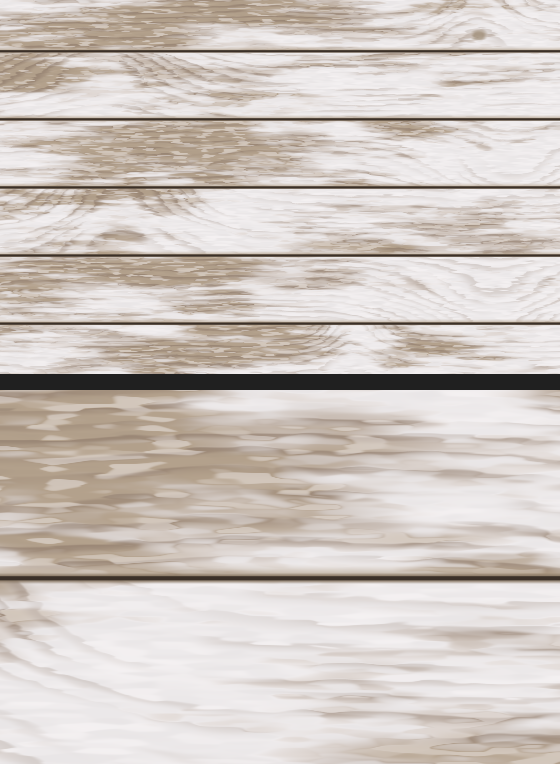
Top: the whole. Bottom: its middle third, enlarged.
This texture is drawn by a Shadertoy shader. Its source:

```glsl
// Whitewashed horizontal boards: six planks with dark joints, arched wood grain
// and paint rubbed through to bare timber. Grain is a ring phase bent by a bell
// curve per plank; wear is stretched cellular noise over one soft patch per plank.

const float PLANK_HEIGHT = 0.182;
const float FIRST_JOINT = 0.1348;

const vec3 PAINT = vec3(0.935, 0.922, 0.925);
const vec3 WOOD = vec3(0.755, 0.700, 0.655);
const vec3 TAN = vec3(0.670, 0.590, 0.490);
const vec3 GRAIN = vec3(0.560, 0.480, 0.420);
const vec3 JOINT = vec3(0.230, 0.190, 0.155);
const vec3 EDGE = vec3(0.520, 0.450, 0.370);

// Per plank, bottom to top. Arch: centre x, half width, rise in rings, heart wear.
const vec4 ARCH[6] = vec4[6](
    vec4(0.94, 0.09, 2.0, -0.2), vec4(1.32, 0.25, -6.0, -0.5),
    vec4(0.32, 0.23, 6.0, 0.25), vec4(1.36, 0.24, -5.0, -0.5),
    vec4(0.26, 0.24, 4.5, -0.1), vec4(1.28, 0.13, 4.0, -0.1));

// Worn patch: centre x, centre height in the plank, half width, half height.
const vec4 WEAR[6] = vec4[6](
    vec4(0.45, 0.72, 0.65, 0.40), vec4(0.50, 0.72, 0.60, 0.38),
    vec4(1.25, 0.30, 0.42, 0.55), vec4(0.60, 0.70, 0.60, 0.48),
    vec4(0.20, 0.80, 0.50, 0.32), vec4(0.62, 0.40, 0.75, 0.50));

vec3 hash3(vec2 cell) {
    vec3 q = fract(cell.xyx * vec3(0.1031, 0.1030, 0.0973));
    q += dot(q, q.yxz + 33.33);
    return fract((q.xxy + q.yzz) * q.zyx);
}

// Smooth cellular noise: random cell values blended around jittered points.
float cellNoise(vec2 p) {
    vec2 base = floor(p), local = fract(p);
    float sum = 0.0, total = 0.0;
    for (int j = -1; j <= 1; j++)
    for (int i = -1; i <= 1; i++) {
        vec2 offset = vec2(i, j);
        vec3 h = hash3(base + offset + 100.0);
        vec2 d = offset + h.xy - local;
        float weight = exp(-6.0 * dot(d, d));
        sum += weight * h.z;
        total += weight;
    }
    return sum / total;
}

float layeredSines(float x, float seed) {
    return 0.5 * sin(x * 5.0 + seed) + 0.3 * sin(x * 11.0 + seed * 2.3)
         + 0.2 * sin(x * 23.0 + seed * 3.7);
}

float bell(float x, float centre, float halfWidth) {
    float t = (x - centre) / halfWidth;
    return exp(-t * t);
}

// Ring count at a spot: even lines far off, wide arches near the centre.
float ringPhase(float x, float v, vec4 arch, float seed) {
    float bump = bell(x, arch.x, arch.y);
    float rings = mix(10.5, 4.5, bump);
    float drift = layeredSines(x, seed) * 0.45 + 0.35 * sin(v * 9.0 + seed);
    return (v - 0.5) * rings - arch.z * bump + drift;
}

// Late-wood line: slow darkening, then a crisp edge.
float ringLine(float phase) {
    float f = fract(phase);
    float blur = clamp(fwidth(phase), 0.12, 0.4);
    return smoothstep(0.4, 1.0 - blur, f) * (1.0 - smoothstep(1.0 - blur, 1.0, f));
}

float softPatch(vec2 p, vec4 patchShape) {
    return clamp(1.0 - length((p - patchShape.xy) / patchShape.zw), -0.5, 0.7);
}

void mainImage(out vec4 fragColor, in vec2 fragCoord) {
    vec2 p = fragCoord / iResolution.y;
    float row = (p.y - FIRST_JOINT) / PLANK_HEIGHT + 1.0;
    float id = clamp(floor(row), 0.0, 5.0);
    float v = row - id;
    vec4 arch = ARCH[int(id)];
    vec2 s = vec2(p.x + id * 7.3, p.y);

    // Noise layers, all stretched along the board
    float broad = cellNoise(s * vec2(3.0, 16.0));
    float streak = cellNoise(s * vec2(9.0, 85.0));
    float fibre = cellNoise(s * vec2(34.0, 230.0));

    // Grain, ragged by the fibres and broken along its length
    float phase = ringPhase(p.x, v, arch, id * 4.1) + 0.35 * (fibre - 0.5);
    float line = ringLine(phase);
    float along = cellNoise(vec2(s.x * 8.0, phase * 0.9 + 40.0));

    // Paint worn through to wood
    float heart = arch.w * bell(p.x, arch.x, arch.y * 0.8);
    float wear = 0.65 * softPatch(vec2(p.x, v), WEAR[int(id)]) + heart
               + 0.9 * (broad - 0.5) + 0.75 * (streak - 0.5)
               + 0.5 * (fibre - 0.5) + 0.5 * (along - 0.5);
    float bare = smoothstep(-0.3, 0.5, wear);
    float tanMix = smoothstep(0.25, 0.75, wear + 0.5 * (broad - 0.4));

    vec3 color = mix(PAINT, WOOD, 0.9 * bare);
    color = mix(color, TAN, 0.7 * tanMix);
    float lineStrength = (0.22 + 0.4 * bare) * smoothstep(0.15, 0.75, along + 0.2 * bare);
    color = mix(color, GRAIN, line * lineStrength);
    color = mix(color, PAINT, 0.45 * bare * smoothstep(0.62, 0.85, fibre));
    color *= 1.0 + 0.05 * (fibre - 0.5);

    // One small knot on the top plank
    float knot = length((vec2(p.x, row) - vec2(1.28, 5.24)) * vec2(1.0, PLANK_HEIGHT * 1.5));
    color = mix(color, TAN * 0.9, 0.7 * smoothstep(0.026, 0.012, knot + 0.008 * (fibre - 0.5)));

    // Rounded edges and dark joints
    float below = v * PLANK_HEIGHT, above = (1.0 - v) * PLANK_HEIGHT;
    float gap = min(below, above);
    float pixel = 1.0 / iResolution.y;
    color = mix(color, TAN, 0.55 * smoothstep(0.014, 0.002, below));
    color = mix(color, EDGE, 0.8 * smoothstep(0.0055, 0.002, gap));
    color = mix(color, JOINT, 1.0 - smoothstep(0.0014, 0.0014 + pixel, gap));
    fragColor = vec4(color, 1.0);
}
```
